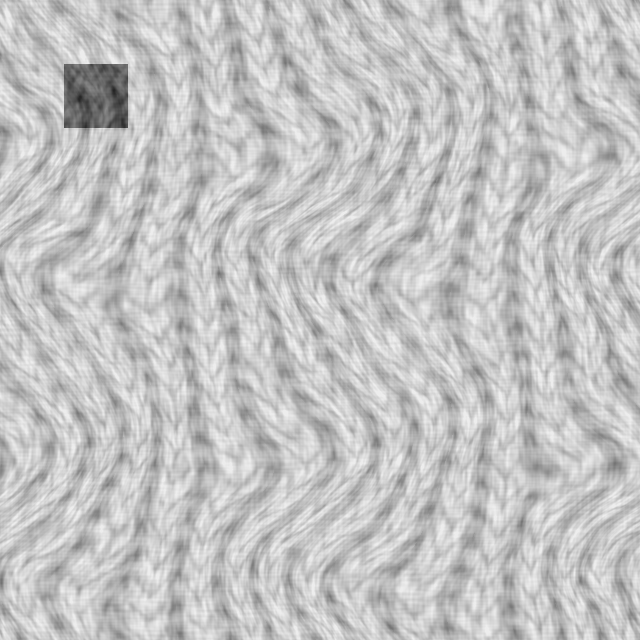
Give the GLSL for this texture, as a WebGL 2 fragment shader.

```glsl
#version 300 es
precision highp float;
// Pale cable knit: wavy ribs of V-shaped stitches with shaded purl gaps.
// A swaying field bends the rib coordinate; gradient noise adds fibres and
// a fine cross weave. One small square swatch is much darker.

uniform vec2 u_resolution;
out vec4 fragColor;

const float TAU = 6.28319;
const float RIB_WIDTH = 0.074;
const float STITCH_HEIGHT = 0.044;
const vec2 CABLE_PERIOD = vec2(0.5, 0.488);
const vec2 CABLE_CENTER = vec2(0.55, 0.675);
const float CABLE_SWAY = 0.078;     // sideways travel of the ribs
const float CABLE_STAGGER = 0.07;   // left and right crossings sit apart
const float STITCH_SLANT = 2.4;
const float KNIT_TONE = 0.862;
const float PURL_TONE = 0.715;
const float CREASE_DEPTH = 0.10;
const float HOLE_DEPTH = 0.13;
const float FIBRE_DEPTH = 0.13;
const float WEAVE_DEPTH = 0.055;
const vec2 SWATCH_CENTER = vec2(0.15, 0.85);
const float SWATCH_HALF = 0.05;
const float SWATCH_TONE = 0.40;

float hash(vec2 p) {
    vec3 q = fract(vec3(p.xyx) * 0.1031);
    q += dot(q, q.yzx + 33.33);
    return fract((q.x + q.y) * q.z);
}

float cornerSlope(vec2 cell, vec2 offset) {
    float angle = TAU * hash(cell);
    return dot(vec2(cos(angle), sin(angle)), offset);
}

float gradientNoise(vec2 p) {
    vec2 i = floor(p), f = p - i;
    vec2 s = f * f * f * (f * (f * 6.0 - 15.0) + 10.0);
    vec2 e = vec2(1.0, 0.0);
    return mix(mix(cornerSlope(i, f), cornerSlope(i + e, f - e), s.x),
               mix(cornerSlope(i + e.yx, f - e.yx), cornerSlope(i + 1.0, f - 1.0), s.x), s.y);
}

// Returns the unbent rib position in x and the local steepness in y.
vec2 cableField(vec2 p) {
    float phase = TAU * (p.y - CABLE_CENTER.y) / CABLE_PERIOD.y;
    float middle = CABLE_CENTER.x - CABLE_STAGGER * cos(phase);
    float weight = 0.6 + 0.4 * cos(TAU * (p.x - middle) / CABLE_PERIOD.x);
    float wave = sin(phase) + 0.12 * sin(2.0 * phase);
    return vec2(p.x - CABLE_SWAY * weight * wave, weight * abs(cos(phase)));
}

// Chain of paired slanted legs with a crease between successive stitches.
float knitTone(float across, float row) {
    float side = abs(across);
    float crease = 0.5 + 0.5 * cos(TAU * (row - STITCH_SLANT * side));
    float spine = exp(-pow(side / 0.055, 2.0));
    float roundness = smoothstep(0.05, 0.36, side);
    return KNIT_TONE - CREASE_DEPTH * pow(crease, 3.0) - 0.035 * spine - 0.03 * roundness;
}

// Recessed column with a dark hole under each purl bar.
float purlTone(float depth, float row) {
    float bar = (fract(row + 0.35 * depth) - 0.5) / 0.23;
    float hole = exp(-bar * bar - 1.3 * depth * depth);
    return PURL_TONE - HOLE_DEPTH * hole + 0.02 * cos(TAU * row);
}

float fabricTone(vec2 p) {
    vec2 wobble = vec2(gradientNoise(p * 9.0), gradientNoise(p * 11.0 + 40.0));
    vec2 q = p + 0.012 * wobble;
    vec2 field = cableField(q);
    float rib = field.x / RIB_WIDTH;
    float across = fract(rib) - 0.5;
    across += 0.07 * gradientNoise(vec2(rib * 2.0, q.y * 45.0));
    float side = abs(across);
    float row = q.y / STITCH_HEIGHT;

    // Ribs and the gaps between them
    float knit = knitTone(across, row + hash(vec2(floor(rib), 3.0)));
    float depth = (0.5 - side) / 0.18;
    float purl = purlTone(depth, row + hash(vec2(floor(rib + 0.5), 17.0)));
    purl = mix(purl, 0.79, 0.5 * smoothstep(0.5, 1.0, field.y));
    float tone = mix(knit, purl, smoothstep(0.24, 0.41, side));

    // Fibres follow the bent ribs
    float fibre = gradientNoise(vec2(field.x * 105.0, q.y * 27.0));
    fibre += 0.6 * gradientNoise(vec2(field.x * 190.0 + 70.0, q.y * 55.0));
    tone += FIBRE_DEPTH * fibre + 0.05 * gradientNoise(p * 16.0 + 90.0);

    // Straight fine threads
    float weave = gradientNoise(p * vec2(28.0, 230.0)) + gradientNoise(p * vec2(230.0, 28.0) + 50.0);
    return tone + WEAVE_DEPTH * weave;
}

void main() {
    vec2 p = gl_FragCoord.xy / u_resolution;
    float tone = min(fabricTone(p), 0.93);

    // Dark swatch with slanted blots
    vec2 edge = abs(p - SWATCH_CENTER) - SWATCH_HALF;
    float pixel = 1.0 / min(u_resolution.x, u_resolution.y);
    float inside = 1.0 - smoothstep(-0.5 * pixel, 0.5 * pixel, max(edge.x, edge.y));
    float blot = gradientNoise(vec2(p.x * 85.0 - p.y * 45.0, p.x * 18.0 + p.y * 36.0));
    float swatch = SWATCH_TONE + 0.7 * (tone - 0.79) + 0.2 * min(blot, 0.2);
    tone = mix(tone, swatch, inside);
    fragColor = vec4(vec3(clamp(tone, 0.0, 1.0)), 1.0);
}
```
